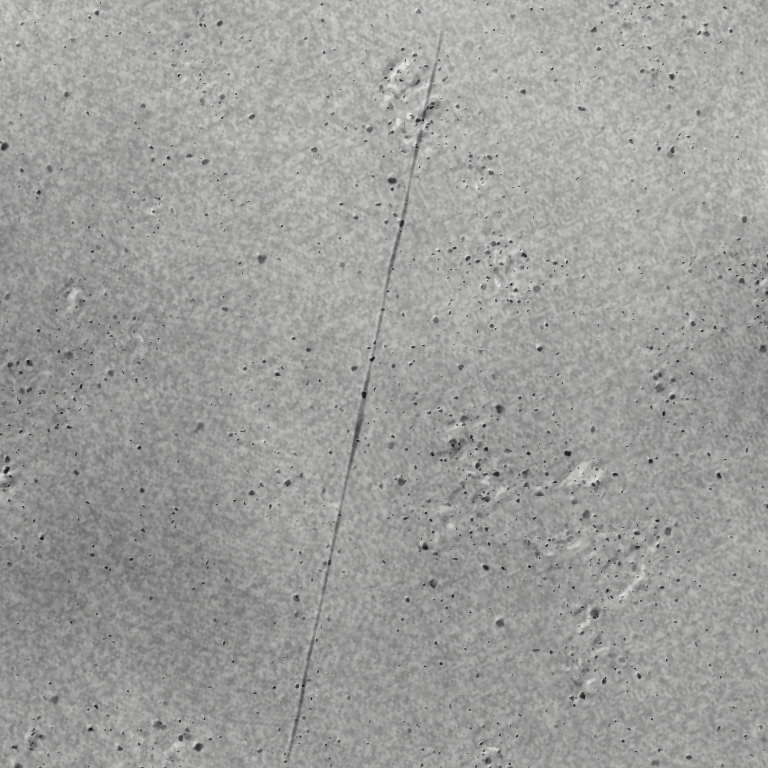
Write a three.js fragment shader that draws this texture.

```glsl
varying vec2 vUv;

#define TINT vec3(0.998, 1.004, 0.992)
#define BASE_TONE 0.622
#define CLOUD_AMOUNT 0.15
#define GRAIN_AMOUNT 0.17
#define CHIP_AMOUNT 0.30
#define PIT_DEPTH 0.42
#define PIT_LAYERS 5
#define CRACK_FOOT 0.374
#define CRACK_SLOPE 0.209
#define CRACK_WIDTH 0.0021
#define LIGHT_DIR vec2(-0.6, 0.8)

float hash(vec2 p) {
  return fract(sin(dot(p, vec2(127.1, 311.7))) * 43758.5453);
}

float noise(vec2 p) {
  vec2 cell = floor(p);
  vec2 f = fract(p);
  f = f * f * (3.0 - 2.0 * f);
  float low = mix(hash(cell), hash(cell + vec2(1.0, 0.0)), f.x);
  float high = mix(hash(cell + vec2(0.0, 1.0)), hash(cell + 1.0), f.x);
  return mix(low, high, f.y);
}

vec2 rotate(vec2 p, float angle) {
  float c = cos(angle);
  float s = sin(angle);
  return vec2(c * p.x - s * p.y, s * p.x + c * p.y);
}

float fbm(vec2 p) {
  float sum = 0.0;
  float weight = 0.5;
  for (int i = 0; i < 5; i++) {
    sum += weight * noise(p);
    p = rotate(p, 0.7) * 2.1 + 5.3;
    weight *= 0.55;
  }
  return sum / 1.055;
}

float stain(vec2 p, vec2 centre, vec2 size) {
  vec2 d = (p - centre) / size;
  return exp(-dot(d, d));
}

// Broad uneven lighting and damp stains
float broadTone(vec2 p) {
  float tone = 0.065 * smoothstep(0.35, 1.0, p.y) - 0.005;
  tone -= 0.08 * stain(p, vec2(0.0, 0.58), vec2(0.13, 0.2));
  tone -= 0.07 * stain(p, vec2(0.06, 0.25), vec2(0.24, 0.14));
  tone -= 0.07 * stain(p, vec2(1.0, 0.5), vec2(0.12, 0.14));
  return tone + CLOUD_AMOUNT * (fbm(p * 5.0 + 3.0) - 0.5);
}

// Fine sandy grain, two sizes
float grain(vec2 p) {
  float coarse = noise(rotate(p, 0.4) * 150.0) - 0.5;
  float fine = noise(rotate(p, 1.1) * 290.0 + 17.0) - 0.5;
  return GRAIN_AMOUNT * (0.55 * coarse + 0.85 * fine);
}

// Where pits and chips gather
float clusterMask(vec2 p, float crackDistance) {
  float patches = 0.55 * noise(p * 8.0 + 21.0) + 0.45 * noise(p * 21.0 + 4.0);
  float nearCrack = exp(-pow(crackDistance / 0.022, 2.0));
  return clamp(smoothstep(0.5, 0.8, patches) + 0.25 * nearCrack, 0.0, 1.0);
}

// Small raised and broken flakes, lit from one side
float chips(vec2 p) {
  vec2 q = p * 85.0 + 3.0 * noise(p * 30.0);
  float slope = noise(q) - noise(q + 0.45 * LIGHT_DIR);
  return sign(slope) * smoothstep(0.08, 0.4, abs(slope));
}

// Ragged holes with one lit lip, on turned grids of several sizes
float pits(vec2 p, float density) {
  float tone = 0.0;
  vec2 ragged = vec2(noise(p * 170.0), noise(p * 170.0 + 40.0)) - 0.5;
  for (int i = 0; i < PIT_LAYERS; i++) {
    float layer = float(i);
    float scale = 30.0 + 14.0 * layer;
    vec2 q = rotate(p + 0.004 * ragged, 0.5 + 1.3 * layer) * scale + 13.0 * layer;
    vec2 cell = floor(q);
    vec2 seed = cell + 71.0 * layer;
    vec2 centre = 0.3 + 0.4 * vec2(hash(seed + 1.7), hash(seed + 8.3));
    float radius = mix(0.1, 0.23, hash(seed + 4.9));
    float present = step(hash(seed), 0.05 + 0.36 * density);
    float strength = mix(0.2, 1.0, hash(seed + 6.1));
    vec2 d = (q - cell - centre) / radius;
    vec2 light = rotate(LIGHT_DIR, 0.5 + 1.3 * layer);
    float hole = 1.0 - smoothstep(0.35, 1.05, length(d));
    float lip = 1.0 - smoothstep(0.3, 0.95, length(d - 0.9 * light));
    tone += present * strength * (0.13 * lip * (1.0 - hole) - PIT_DEPTH * hole);
  }
  return max(tone, -0.46);
}

// Thin slanted crack, worn wider in places
float crack(vec2 p, float side) {
  float wear = noise(vec2(p.y * 38.0, 2.0));
  float gouge = stain(vec2(p.y, 0.0), vec2(0.46, 0.0), vec2(0.035, 1.0));
  float width = CRACK_WIDTH * (0.7 + 0.6 * wear + 0.9 * gouge);
  float groove = 1.0 - smoothstep(0.3 * width, 1.5 * width, abs(side));
  float edge = 1.0 - smoothstep(0.0, 0.003, abs(side + 0.0045));
  float ends = smoothstep(0.0, 0.02, p.y) * (1.0 - smoothstep(0.93, 0.985, p.y));
  float depth = 0.11 + 0.12 * wear + 0.15 * gouge * noise(p * 90.0);
  return ends * (0.04 * edge - depth * groove);
}

void main() {
  vec2 p = vUv;
  float wobble = 0.004 * (noise(vec2(p.y * 14.0, 9.0)) - 0.5);
  float side = p.x - CRACK_FOOT - CRACK_SLOPE * p.y - wobble;
  float density = clusterMask(p, side);

  float tone = BASE_TONE + broadTone(p) + grain(p);
  tone += CHIP_AMOUNT * density * density * chips(p) * 0.6;
  tone += pits(p, density) + crack(p, side);

  gl_FragColor = vec4(clamp(tone, 0.12, 0.88) * TINT, 1.0);
}
```
